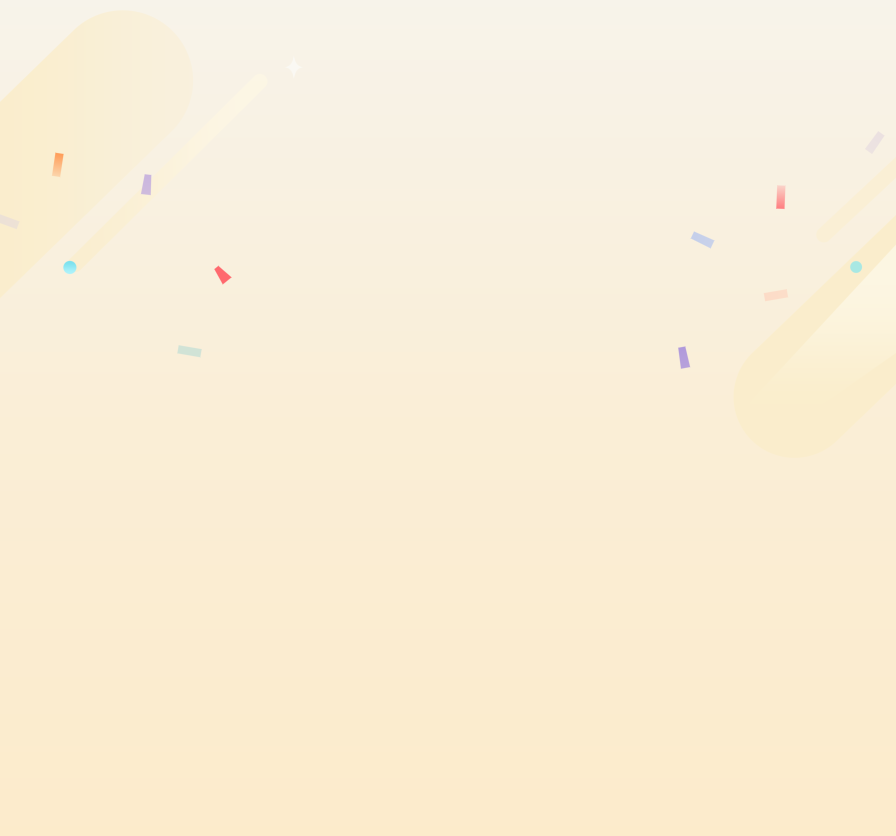
This background is drawn by a Shadertoy shader. Its source:

```glsl
// A pale cream festive backdrop: a vertical gradient with slanted soft-yellow
// capsules in the upper corners, two cyan dots, a faint sparkle and confetti.
// Each shape is a signed distance, blended over the gradient with a smooth edge.

float edgeWidth;

// Coverage of a shape from its signed distance
float cover(float d) {
    return 1.0 - smoothstep(-0.5 * edgeWidth, 0.5 * edgeWidth, d);
}

float capsule(vec2 p, vec2 a, vec2 b, float radius) {
    vec2 ab = b - a;
    float t = clamp(dot(p - a, ab) / dot(ab, ab), 0.0, 1.0);
    return length(p - a - ab * t) - radius;
}

// Signed distance to the line through a with direction dir
float sideOf(vec2 p, vec2 a, vec2 dir) {
    vec2 n = normalize(vec2(-dir.y, dir.x));
    return dot(p - a, n);
}

// Confetti: centre x, centre y, angle of the long axis, taper
const int PIECES = 10;
const vec4 place[PIECES] = vec4[PIECES](
    vec4(6.45, 18.4, 1.72, 0.0),   vec4(16.4, 20.6, 1.68, 0.09),
    vec4(0.8, 24.7, 0.35, 0.0),    vec4(24.75, 30.6, 0.89, 0.17),
    vec4(21.15, 39.2, 0.17, 0.0),  vec4(78.4, 26.75, 0.44, 0.03),
    vec4(87.15, 22.0, -1.53, 0.0), vec4(86.6, 32.95, -0.17, 0.0),
    vec4(76.3, 39.9, 1.39, 0.06),  vec4(97.65, 15.9, 2.19, 0.03));

// Confetti colour, and how far it fades toward its end
const vec4 tint[PIECES] = vec4[PIECES](
    vec4(1.0, 0.61, 0.34, 0.7),   vec4(0.79, 0.71, 0.87, 0.1),
    vec4(0.925, 0.88, 0.84, 0.1), vec4(1.0, 0.41, 0.43, 0.0),
    vec4(0.82, 0.89, 0.84, 0.0),  vec4(0.77, 0.81, 0.92, 0.1),
    vec4(1.0, 0.49, 0.5, 0.75),   vec4(0.99, 0.86, 0.78, 0.1),
    vec4(0.69, 0.6, 0.86, 0.1),   vec4(0.92, 0.88, 0.88, 0.15));

void mainImage(out vec4 fragColor, in vec2 fragCoord) {
    // Percent of the canvas width, measured down from the top left
    vec2 p = vec2(fragCoord.x, iResolution.y - fragCoord.y) * 100.0 / iResolution.x;
    float v = 1.0 - fragCoord.y / iResolution.y;
    edgeWidth = 150.0 / iResolution.x;

    // Background gradient
    vec3 middle = vec3(0.98, 0.933, 0.841);
    vec3 col = mix(vec3(0.97, 0.954, 0.917), middle, min(v * 2.0, 1.0));
    col = mix(col, vec3(0.988, 0.922, 0.797), max(v * 2.0 - 1.0, 0.0));

    // Left capsules, fading toward their upper ends
    vec3 yellow = vec3(0.98, 0.931, 0.805);
    float fade = smoothstep(22.0, 0.0, p.x);
    float d = capsule(p, vec2(13.7, 9.0), vec2(-12.0, 34.0), 7.85);
    col = mix(col, mix(vec3(0.975, 0.942, 0.865), yellow, fade), cover(d));
    d = capsule(p, vec2(29.0, 9.1), vec2(8.4, 29.5), 0.85);
    vec3 streak = mix(yellow, vec3(0.992, 0.966, 0.895), smoothstep(8.0, 28.0, p.x));
    col = mix(col, streak, 0.85 * cover(d));

    // Right capsules, the larger with a pale wedge inside
    d = capsule(p, vec2(91.95, 26.2), vec2(105.0, 14.0), 0.85);
    col = mix(col, vec3(0.98, 0.938, 0.835), cover(d));
    d = capsule(p, vec2(88.67, 44.3), vec2(112.0, 21.9), 6.8);
    col = mix(col, vec3(0.98, 0.931, 0.8), cover(d));
    float wedge = max(-sideOf(p, vec2(84.8, 43.7), vec2(15.2, -16.4)),
                      sideOf(p, vec2(93.0, 44.3), vec2(7.0, -4.9)));
    float glow = smoothstep(46.0, 31.0, p.y);
    col = mix(col, vec3(0.99, 0.963, 0.885), glow * cover(max(wedge, d)));

    // Four-pointed sparkle
    vec2 s = sqrt(abs(p - vec2(32.8, 7.5)) / vec2(1.3, 1.9));
    col = mix(col, vec3(0.985, 0.98, 0.965), 0.8 * (1.0 - smoothstep(0.85, 1.05, s.x + s.y)));

    // Cyan dots, lighter below
    d = length(p - vec2(7.8, 29.85)) - 0.73;
    col = mix(col, mix(vec3(0.48, 0.88, 0.93), vec3(0.68, 0.95, 0.98),
                       smoothstep(29.1, 30.6, p.y)), cover(d));
    d = length(p - vec2(95.55, 29.8)) - 0.66;
    col = mix(col, vec3(0.66, 0.91, 0.89), cover(d));

    // Tapered confetti strips
    for (int i = 0; i < PIECES; i++) {
        vec4 c = place[i];
        vec2 axis = vec2(cos(c.z), sin(c.z));
        vec2 q = p - c.xy;
        q = vec2(dot(q, axis), dot(q, vec2(-axis.y, axis.x)));
        float halfLength = 1.3 - 2.0 * c.w;
        float t = clamp(q.x / halfLength, -1.0, 1.0);
        float strip = max(abs(q.x) - halfLength, abs(q.y) - 0.46 - c.w * t);
        float alpha = 1.0 - tint[i].a * (0.5 + 0.5 * t);
        col = mix(col, tint[i].rgb, alpha * cover(strip));
    }

    fragColor = vec4(col, 1.0);
}
```
